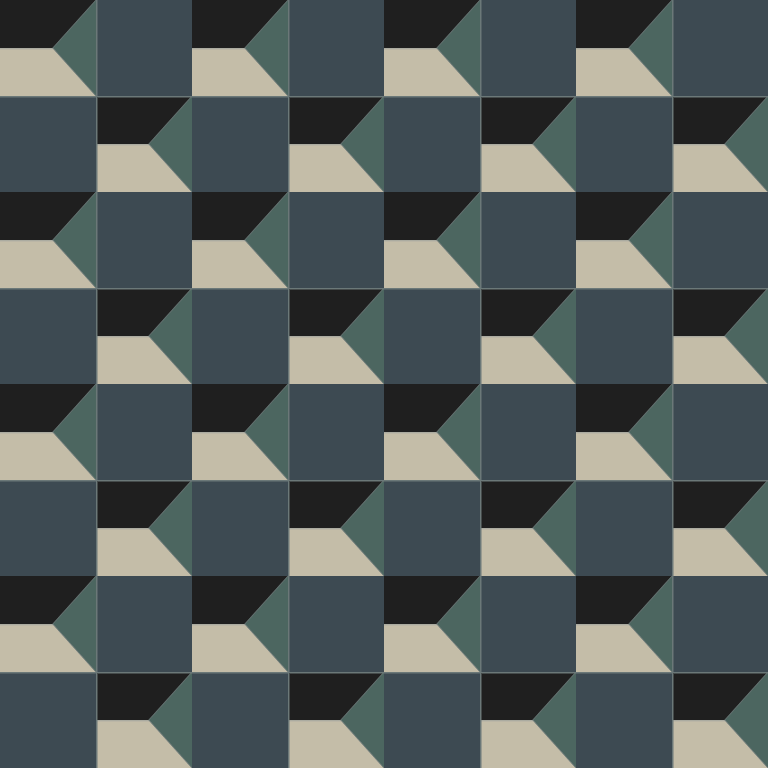
Give the GLSL for this pattern, as a Shadertoy shader.

```glsl
// Checkerboard of plain slate squares and squares split into a black band,
// a cream band and a green wedge, with pale hairlines along the joints.
// Fills are supersampled; hairlines use exact box coverage. Tiles on an 8x8 grid.

const float CELLS = 8.0;            // even, so the checker wraps
const int   SAMPLES = 4;            // per axis
const float APEX = 0.55;            // tip of the wedge, in cell widths
const float HAIR = 0.0078;          // half width of a joint, in cell widths

const vec3 SLATE = vec3(0.24, 0.29, 0.32);
const vec3 BLACK = vec3(0.12, 0.12, 0.12);
const vec3 CREAM = vec3(0.77, 0.74, 0.66);
const vec3 GREEN = vec3(0.30, 0.40, 0.375);
const vec3 JOINT = vec3(0.42, 0.47, 0.47);
const vec3 MIDLINE = vec3(0.64, 0.65, 0.62);

// 1 on split squares, 0 on plain ones
float isSplit(vec2 p) {
    vec2 cell = floor(p);
    return mod(cell.x + cell.y, 2.0);
}

// Signed distance to the wedge that opens to the right edge of a cell
float wedge(vec2 f, float apex) {
    float slope = 2.0 * (1.0 - apex);
    return (apex + slope * abs(f.y - 0.5) - f.x) / sqrt(1.0 + slope * slope);
}

// Hard-edged fill colour at a point in cell units
vec3 fillColor(vec2 p) {
    vec2 f = fract(p);
    vec3 bands = f.y > 0.5 ? BLACK : CREAM;
    vec3 split = wedge(f, APEX) < 0.0 ? GREEN : bands;
    return isSplit(p) > 0.5 ? split : SLATE;
}

// Share of a pixel covered by a line at distance d
float lineCover(float d, float halfWidth, float px) {
    float span = min(d + 0.5 * px, halfWidth) - max(d - 0.5 * px, -halfWidth);
    return clamp(span / px, 0.0, 1.0);
}

// Signed offset from the nearest line at odd positions
float oddLine(float x) {
    return mod(x, 2.0) - 1.0;
}

void mainImage(out vec4 fragColor, in vec2 fragCoord) {
    vec2 p = CELLS * fragCoord / iResolution.xy;
    vec2 pixel = CELLS / iResolution.xy;
    float px = pixel.y;

    // Smooth fills
    vec3 color = vec3(0.0);
    for (int j = 0; j < SAMPLES; j++) {
        for (int i = 0; i < SAMPLES; i++) {
            vec2 jitter = (vec2(i, j) + 0.5) / float(SAMPLES) - 0.5;
            color += fillColor(p + jitter * pixel);
        }
    }
    color /= float(SAMPLES * SAMPLES);

    // Hairlines inside the split squares
    vec2 f = fract(p);
    float split = isSplit(p);
    float wedgeDist = wedge(f, APEX);
    float mid = lineCover(f.y - 0.5 + HAIR, 0.7 * HAIR, px) * step(f.x, APEX);
    color = mix(color, MIDLINE, split * mid);
    color = mix(color, JOINT, split * lineCover(wedgeDist, 0.5 * HAIR, px));

    // Joints on every second grid line, set just right of and below it
    float across = lineCover(oddLine(p.x - HAIR), HAIR, pixel.x);
    float down = lineCover(oddLine(p.y + HAIR), HAIR, pixel.y);
    color = mix(color, JOINT, max(across, down));

    fragColor = vec4(color, 1.0);
}
```
